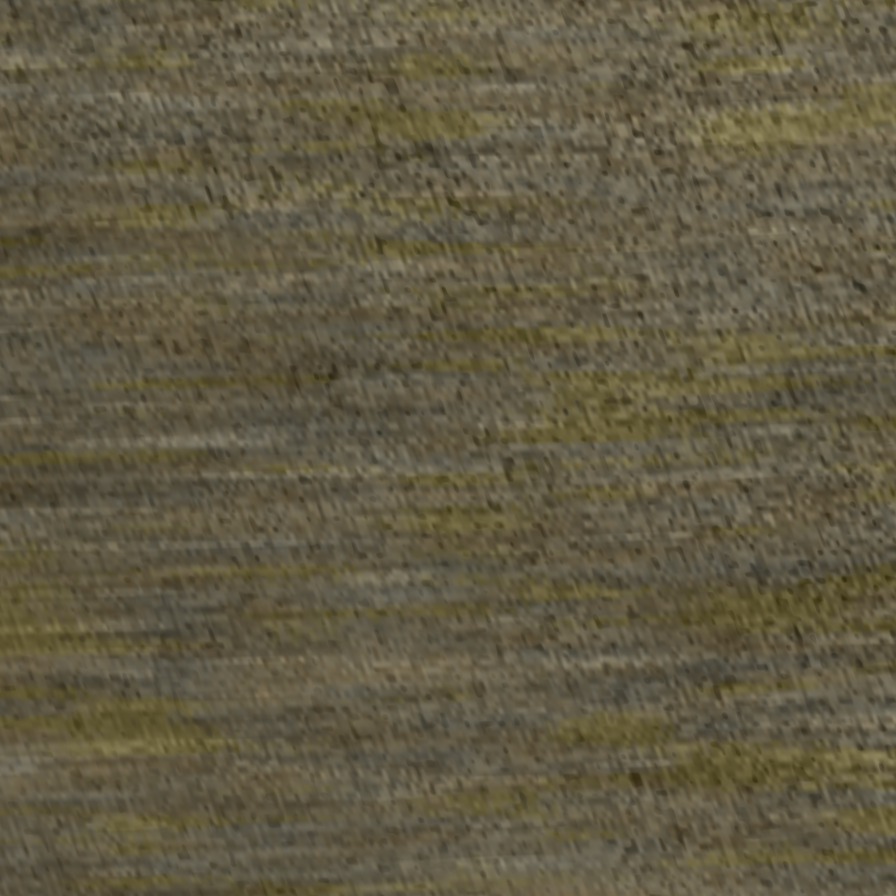
This texture is drawn by a three.js fragment shader. Its source:

```glsl
varying vec2 vUv;

// Colours
const vec3 CLOTH = vec3(0.378, 0.350, 0.275);
const vec3 YELLOW_SHIFT = vec3(0.020, 0.014, -0.058);
const vec3 COOL_SHIFT = vec3(-0.012, 0.002, 0.022);
const vec3 LIGHT_TINT = vec3(1.02, 1.0, 0.92);

// Thread direction and cell counts across the canvas
const float TILT = 0.028;
const float BOW = 0.006;
const float GRAIN_LEAN = 0.35;
const vec2 BAND_CELLS = vec2(4.0, 48.0);
const vec2 THREAD_CELLS = vec2(9.0, 115.0);
const vec2 SLUB_CELLS = vec2(7.0, 78.0);
const vec2 YELLOW_CELLS = vec2(6.0, 62.0);
const vec2 GRAIN_CELLS = vec2(190.0, 125.0);
const vec2 FLECK_CELLS = vec2(125.0, 95.0);

// Strengths
const float SHADE_AMOUNT = 0.030;
const float BLOTCH_AMOUNT = 0.024;
const float BAND_AMOUNT = 0.024;
const float THREAD_AMOUNT = 0.038;
const float SLUB_AMOUNT = 0.060;
const float GRAIN_AMOUNT = 0.066;
const float PIT_AMOUNT = 0.075;
const float HUE_GRAIN = 0.55;

float hash(vec2 cell) {
  vec3 p = fract(cell.xyx * 0.1031);
  p += dot(p, p.yzx + 33.33);
  return fract((p.x + p.y) * p.z);
}

// Smooth value noise from -1 to 1
float noise(vec2 p) {
  vec2 cell = floor(p);
  vec2 f = fract(p);
  f = f * f * (3.0 - 2.0 * f);
  float low = mix(hash(cell), hash(cell + vec2(1.0, 0.0)), f.x);
  float high = mix(hash(cell + vec2(0.0, 1.0)), hash(cell + vec2(1.0)), f.x);
  return 2.0 * mix(low, high, f.y) - 1.0;
}

// Broad light: brighter towards the top and the right, dim at mid left
float shading(vec2 uv) {
  float top = smoothstep(0.55, 1.0, uv.y);
  float bottom = 1.0 - smoothstep(0.0, 0.4, uv.y);
  return 1.1 * top + 0.35 * bottom + 0.9 * (uv.x - 0.5) - 0.25;
}

void main() {
  // Follow the slightly tilted and bowed threads
  vec2 cloth = vUv;
  cloth.y -= TILT * vUv.x + BOW * noise(vUv * vec2(3.0, 2.0) + 17.0);
  vec2 leaning = cloth + vec2(GRAIN_LEAN * cloth.y, 0.0);

  // Long horizontal streaks
  float blotch = noise(vUv * vec2(5.0, 7.0) + 41.0);
  float band = noise(cloth * BAND_CELLS + 73.0);
  float thread = noise(cloth * THREAD_CELLS + 131.0);
  float slub = smoothstep(0.25, 0.85, noise(cloth * SLUB_CELLS + 211.0));

  // Short leaning grains, coarser in contrast at the upper right
  float grain = noise(leaning * GRAIN_CELLS + 307.0);
  float fleck = noise(leaning * FLECK_CELLS + 401.0);
  float pit = smoothstep(0.35, 0.9, fleck);
  float relief = mix(0.65, 1.25, smoothstep(0.3, 1.6, vUv.x + vUv.y));
  relief *= 1.0 + 0.25 * noise(vUv * vec2(8.0, 14.0) + 503.0);

  float light = SHADE_AMOUNT * shading(vUv) + BLOTCH_AMOUNT * blotch;
  light += BAND_AMOUNT * band + THREAD_AMOUNT * thread;
  light += SLUB_AMOUNT * slub * (0.75 + 0.5 * grain);
  light += relief * (GRAIN_AMOUNT * grain - PIT_AMOUNT * pit);

  // Yellow yarn in streaks and soft patches, cool specks between
  float yarn = noise(cloth * YELLOW_CELLS + 601.0);
  float patchy = noise(vUv * vec2(7.0, 11.0) + 701.0);
  float speck = noise(leaning * FLECK_CELLS + 809.0);
  float yellow = smoothstep(0.0, 0.9, yarn + 0.45 * patchy + 0.35 * speck);
  float cool = noise(cloth * vec2(10.0, 55.0) + 907.0) + HUE_GRAIN * speck;

  vec3 colour = CLOTH + light * LIGHT_TINT;
  colour += YELLOW_SHIFT * yellow + COOL_SHIFT * cool * (1.0 - yellow);
  gl_FragColor = vec4(clamp(colour, 0.0, 1.0), 1.0);
}
```
